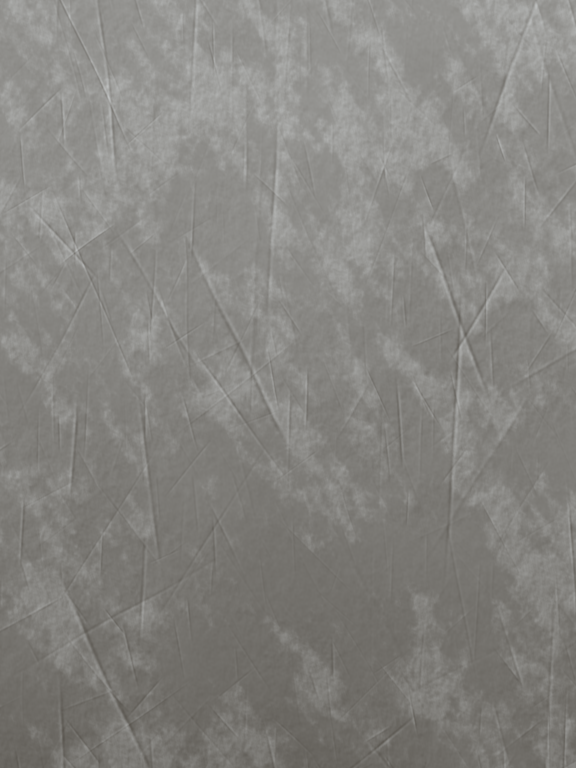
A Shadertoy shader for this texture:

```glsl
// Scratched grey ice: a dim vertical gradient, frosty flakes and long skate grooves.

const vec3 SHADE_ICE = vec3(0.44, 0.43, 0.41);
const vec3 PALE_ICE  = vec3(0.61, 0.61, 0.60);
const vec2 LIGHT_STEP = vec2(-0.0022, 0.0030);

float hash(vec2 p) {
    vec3 q = fract(p.xyx * vec3(0.1031, 0.1030, 0.0973));
    q += dot(q, q.yzx + 33.33);
    return fract((q.x + q.y) * q.z);
}

float valueNoise(vec2 p) {
    vec2 i = floor(p), f = fract(p);
    f = f * f * (3.0 - 2.0 * f);
    float low  = mix(hash(i), hash(i + vec2(1, 0)), f.x);
    float high = mix(hash(i + vec2(0, 1)), hash(i + vec2(1, 1)), f.x);
    return mix(low, high, f.y);
}

float fbm(vec2 p, int octaves) {
    float sum = 0.0, weight = 0.5, total = 0.0;
    for (int i = 0; i < octaves; i++) {
        sum += weight * valueNoise(p);
        total += weight;
        weight *= 0.6;
        p = mat2(1.6, 1.2, -1.2, 1.6) * p + 17.3;
    }
    return sum / total;
}

// x: dark groove with a pale lip, y: snow bank piled on one side
vec2 groove(vec2 offset, vec2 dir, float halfLength, float width) {
    float along = abs(dot(offset, dir)) / halfLength;
    float across = dot(offset, vec2(-dir.y, dir.x));
    float taper = 1.0 - smoothstep(0.4, 1.0, along);
    float cut = exp(-pow(abs(across / width), 2.0));
    float lip = exp(-pow(abs(across / width - 1.9), 2.0));
    float bank = smoothstep(0.0, width * 1.5, across) * exp(-max(across, 0.0) / (width * 8.0));
    return taper * vec2(0.9 * lip - cut, bank);
}

// Scattered grooves; most lean from upper left to lower right
vec2 grooveLayer(vec2 p, float cellSize, float seed, float density) {
    vec2 cell = floor(p / cellSize), sum = vec2(0);
    for (int y = -1; y <= 1; y++)
    for (int x = -1; x <= 1; x++) {
        vec2 id = cell + vec2(x, y) + seed;
        if (hash(id + 3.7) > density) continue;
        vec2 jitter = 0.1 + 0.8 * vec2(hash(id + 11.1), hash(id + 23.9));
        vec2 centre = (id - seed + jitter) * cellSize;
        float pick = hash(id + 41.3);
        float lean = hash(id + 57.7) < 0.75 ? mix(-0.06, 0.85, pick * pick) : mix(-1.25, -0.3, pick);
        vec2 dir = vec2(sin(lean), -cos(lean));
        float halfLength = cellSize * mix(0.4, 1.0, hash(id + 71.9));
        float width = 0.0011 + 0.006 * cellSize * hash(id + 83.1);
        float depth = mix(0.2, 1.0, pow(hash(id + 97.3), 1.5));
        float side = hash(id + 109.7) < 0.5 ? -1.0 : 1.0;
        sum += depth * groove(p - centre, dir * side, halfLength, width);
    }
    return sum;
}

float softSpot(vec2 p, vec2 centre, vec2 radius) {
    vec2 q = (p - centre) / radius;
    return exp(-dot(q, q));
}

// Where frost gathers: a band down the right, a lower left patch, an upper field
float frostZone(vec2 p) {
    float bandCentre = 0.71 - 0.24 * smoothstep(0.25, 1.0, p.y);
    float band = softSpot(p, vec2(bandCentre, 0.58), vec2(0.055, 0.32));
    float corner = softSpot(p, vec2(0.14, 0.14), vec2(0.13, 0.15));
    float upper = softSpot(p, vec2(0.25, 0.75), vec2(0.35, 0.3));
    float clear = softSpot(p, vec2(0.40, 0.12), vec2(0.17, 0.22));
    return 0.13 * band + 0.08 * corner + 0.04 * upper - 0.12 * clear;
}

// Coordinates turned so that x crosses and y follows the main skating direction
vec2 alongSkates(vec2 p) {
    return vec2(dot(p, vec2(0.82, 0.57)), dot(p, vec2(0.57, -0.82)));
}

// Surface height: crumbly snow mixed with ridges drawn out by skates
float surface(vec2 p) {
    float crumbs = fbm(p * vec2(64.0, 52.0), 4);
    float ridges = fbm(alongSkates(p) * vec2(62.0, 20.0) + 40.0, 3);
    return 0.5 * crumbs + 0.5 * ridges;
}

void mainImage(out vec4 fragColor, in vec2 fragCoord) {
    vec2 uv = fragCoord / iResolution.xy;
    vec2 p = uv * vec2(0.75, 1.0);
    vec2 bend = vec2(valueNoise(p * 9.0), valueNoise(p * 9.0 + 31.0)) - 0.5;
    vec2 bent = p + 0.006 * bend;

    // Grooves from long to short, broken up by patches of wear
    vec2 marks = grooveLayer(bent, 0.27, 5.0, 0.95);
    marks += grooveLayer(bent + 0.19, 0.21, 19.0, 0.9);
    marks += 0.9 * grooveLayer(bent + 0.13, 0.14, 47.0, 0.9);
    marks += 0.8 * grooveLayer(bent + 0.07, 0.085, 83.0, 0.85);
    marks += 0.65 * grooveLayer(bent + 0.03, 0.05, 131.0, 0.8);
    float zone = frostZone(p);
    float wear = smoothstep(0.3, 0.62, fbm(p * 8.0 + 60.0, 3) + zone);
    marks *= mix(0.35, 1.0, wear);

    // Small frost flakes, clustered by zone and by groove banks
    float height = surface(bent);
    float relief = height - surface(bent + LIGHT_STEP);
    float flakes = fbm(alongSkates(bent) * vec2(30.0, 13.0) + 9.0, 4) - 0.56;
    flakes += 0.5 * (fbm(p * 7.0 + 25.0, 2) - 0.5) + 0.7 * (height - 0.5);
    float frost = smoothstep(-0.08, 0.26, flakes + 0.2 * marks.y + zone);

    // Tone from dim lower ice to bright upper ice
    float tone = mix(-0.13, 0.83, pow(uv.y, 0.85));
    tone += 0.30 * (fbm(p * 5.0 + 4.0, 3) - 0.5) + 0.04 * (uv.x - 0.5);
    tone += 0.36 * frost + relief * mix(0.55, 2.2, max(frost, 0.4 * wear));
    tone += 0.40 * marks.x + 0.06 * marks.y;
    tone += 0.08 * (valueNoise(p * 260.0) - 0.5);

    fragColor = vec4(mix(SHADE_ICE, PALE_ICE, tone), 1.0);
}
```
